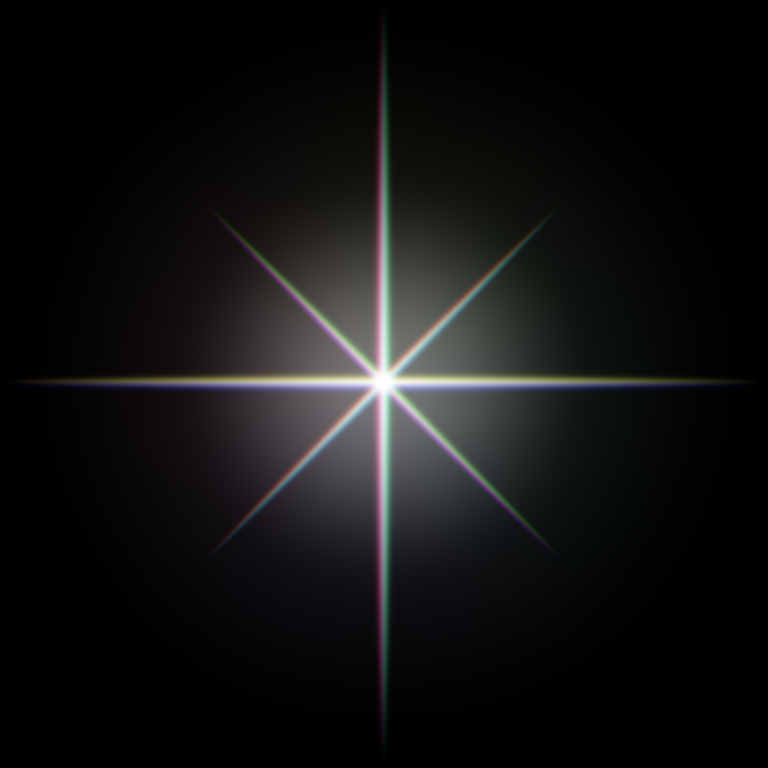
Give the GLSL for this background, as a WebGL 1 fragment shader.

```glsl
precision highp float;

uniform vec2 u_resolution;

const vec2 STAR_CENTER = vec2(0.499, 0.502);

// Light: strength and radius of each part
const float HALO_LEVEL = 0.145;
const float HALO_RADIUS = 0.5;
const float BLOOM_LEVEL = 0.33;
const float BLOOM_RADIUS = 0.28;
const float CORE_LEVEL = 0.9;
const float CORE_RADIUS = 0.014;

// Rays: x = length, y = half width, z = strength, w = taper power
const vec4 LONG_RAY = vec4(0.495, 0.0078, 0.95, 0.3);
const vec4 SHORT_RAY = vec4(0.33, 0.0062, 0.8, 0.45);

// Colour fringes: how far the channels are shifted apart
const float HALO_SHIFT = 0.02;
const float BLOOM_SHIFT = 0.005;
const float RAY_SHIFT = 0.0022;
const vec2 RED_SIDE = vec2(-0.866, 0.5);
const vec2 GREEN_SIDE = vec2(0.866, 0.5);
const vec2 BLUE_SIDE = vec2(0.0, -1.0);

const float QUARTER_TURN = 1.5707963;

float softDisc(vec2 p, float radius) {
  return 1.0 - smoothstep(0.0, radius, length(p));
}

// Tapered streak along both directions of an axis
float streak(vec2 p, vec2 axis, vec4 ray) {
  float along = abs(dot(p, axis));
  float across = dot(p, vec2(-axis.y, axis.x));
  float remaining = max(1.0 - along / ray.x, 0.0001);
  float offset = across / (ray.y * pow(remaining, ray.w));
  return ray.z * remaining * exp(-offset * offset);
}

// Brightness of one colour channel, shifted toward its side
float channelLight(vec2 p, vec2 side) {
  float halo = HALO_LEVEL * softDisc(p - side * HALO_SHIFT, HALO_RADIUS);
  float bloom = BLOOM_LEVEL * softDisc(p - side * BLOOM_SHIFT, BLOOM_RADIUS);
  float darkness = 1.0 - halo - bloom;

  // Long rays on the main axes, short rays on the diagonals
  vec2 rayPoint = p - side * RAY_SHIFT;
  for (int i = 0; i < 4; i++) {
    float angle = float(i) * 0.5 * QUARTER_TURN;
    vec4 ray = mod(float(i), 2.0) < 0.5 ? LONG_RAY : SHORT_RAY;
    darkness *= 1.0 - streak(rayPoint, vec2(cos(angle), sin(angle)), ray);
  }

  // White core
  float core = CORE_LEVEL * exp(-dot(p, p) / (CORE_RADIUS * CORE_RADIUS));
  return 1.0 - darkness * (1.0 - core);
}

void main() {
  float unit = min(u_resolution.x, u_resolution.y);
  vec2 p = (gl_FragCoord.xy - STAR_CENTER * u_resolution) / unit;
  vec3 color = vec3(channelLight(p, RED_SIDE),
                    channelLight(p, GREEN_SIDE),
                    channelLight(p, BLUE_SIDE));
  gl_FragColor = vec4(color, 1.0);
}
```
